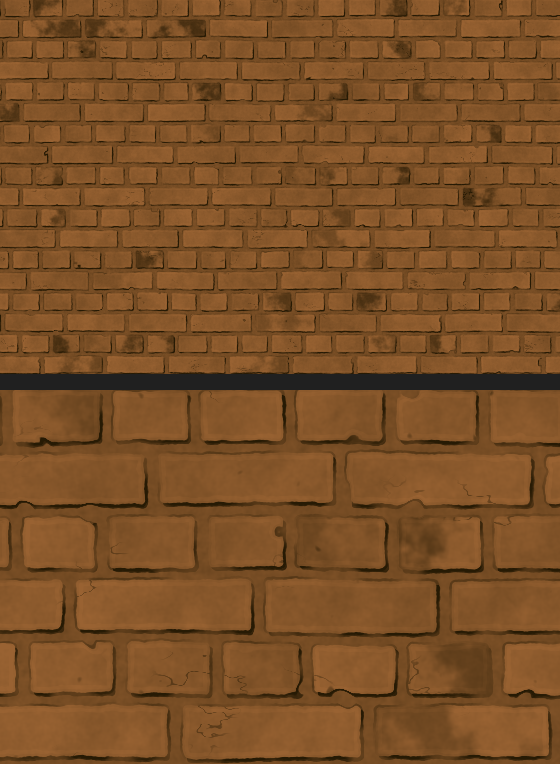
Top: the whole. Bottom: its middle third, enlarged.
Reproduce this texture procedurally as a Shadertoy shader.

```glsl
// Weathered brown brick wall: courses of short headers alternate with courses of long stretchers.
const float COURSE_HEIGHT = 0.0562;  // fraction of the canvas height
const float HEADER_LENGTH = 1.495;   // in course heights; a stretcher is twice as long
const vec2 JOINT_HALF = vec2(0.10, 0.085);
const vec3 SHADOW_COLOR = vec3(0.15, 0.10, 0.015);
const vec3 CLAY_COLOR = vec3(0.56, 0.36, 0.18);

struct Brick {
    vec2 id;
    vec2 local;     // position from the brick centre, y down
    vec2 halfSize;
};

vec2 hash22(vec2 p) {
    vec3 q = fract(p.xyx * vec3(0.1031, 0.1030, 0.0973));
    q += dot(q, q.yzx + 33.33);
    return fract((q.xx + q.yz) * q.zy);
}

float slope(vec2 cell, vec2 offset) {
    return dot(hash22(cell) * 2.0 - 1.0, offset);
}

// Gradient noise, roughly -1 to 1
float noise(vec2 p) {
    vec2 i = floor(p), f = fract(p), e = vec2(1.0, 0.0);
    vec2 u = f * f * f * (f * (f * 6.0 - 15.0) + 10.0);
    float low = mix(slope(i, f), slope(i + e, f - e), u.x);
    float high = mix(slope(i + e.yx, f - e.yx), slope(i + 1.0, f - 1.0), u.x);
    return 1.4 * mix(low, high, u.y);
}

float fbm(vec2 p) {
    float sum = 0.0, amplitude = 0.6;
    for (int i = 0; i < 4; i++) {
        sum += amplitude * noise(p);
        p = mat2(1.6, 1.2, -1.2, 1.6) * p + 17.3;
        amplitude *= 0.55;
    }
    return sum;
}

float jointPosition(float index, float course, float brickLength) {
    return index * brickLength + 0.16 * (hash22(vec2(index, course) + 61.0).x - 0.5);
}

Brick findBrick(vec2 p) {
    float course = floor(p.y);
    float stretcher = mod(course, 2.0);
    float brickLength = HEADER_LENGTH * (1.0 + stretcher);

    // Stretchers step by half a brick; the lower courses drift to the right
    float halfBond = HEADER_LENGTH * mod(floor(course * 0.5), 2.0);
    float start = mix(0.1, 0.94 + halfBond, stretcher);
    start += pow(max(course, 0.0) / 17.0, 4.0) + 0.16 * (hash22(vec2(course, 5.0)).x - 0.5);

    float x = p.x - start;
    float index = floor(x / brickLength);
    if (x < jointPosition(index, course, brickLength)) index -= 1.0;
    else if (x > jointPosition(index + 1.0, course, brickLength)) index += 1.0;
    float left = jointPosition(index, course, brickLength);
    float right = jointPosition(index + 1.0, course, brickLength);

    vec2 id = vec2(index, course);
    vec2 halfSize = vec2(0.5 * (right - left), 0.5) - JOINT_HALF - 0.03 * hash22(id + 23.0);
    return Brick(id, vec2(x - 0.5 * (left + right), fract(p.y) - 0.5), halfSize);
}

float roundedBox(vec2 p, vec2 halfSize, float radius) {
    vec2 q = abs(p) - halfSize + radius;
    return length(max(q, 0.0)) + min(max(q.x, q.y), 0.0) - radius;
}

float coverage(float dist, float blur) {
    return 1.0 - smoothstep(-blur, blur, dist);
}

// Dark soot that fades in from one side of a few bricks
float stainAmount(Brick brick, vec2 p) {
    vec2 chance = hash22(brick.id + 97.0);
    float side = brick.local.x / brick.halfSize.x * (chance.y < 0.5 ? -1.0 : 1.0);
    float patchy = smoothstep(-0.15, 0.55, fbm(p * 1.3 + chance * 40.0) + 0.35 * side + 0.15);
    return patchy * mix(0.10, 0.62, smoothstep(0.80, 0.95, chance.x));
}

// Thin ragged crack lines on scattered spots
float crackAmount(vec2 p, float blur) {
    float crack = coverage(abs(fbm(p * vec2(0.8, 1.6) + 31.0)) - 0.015, blur);
    return crack * smoothstep(0.25, 0.5, noise(p * 0.7 + 83.0));
}

void mainImage(out vec4 fragColor, in vec2 fragCoord) {
    float courseScale = 1.0 / (iResolution.y * COURSE_HEIGHT);
    vec2 p = vec2(fragCoord.x, iResolution.y - fragCoord.y) * courseScale + vec2(0.0, 0.153);
    float blur = 0.6 * courseScale;

    // Slightly uneven courses, rough edges and chipped spots
    Brick brick = findBrick(p + vec2(0.0, 0.05 * noise(p * 0.35)));
    float rough = 0.045 * fbm(p * 3.2) + 0.14 * smoothstep(0.45, 0.8, noise(p * 1.7 + 9.0));
    float edge = roundedBox(brick.local, brick.halfSize, 0.07) + rough;
    float shadowEdge = roundedBox(brick.local - vec2(0.05, 0.06), brick.halfSize, 0.07) + rough;
    float face = coverage(edge, blur);

    // Surface tones
    float grain = noise(p * 8.0) + 0.6 * noise(p * 17.0);
    float clay = 0.98 + 0.13 * (hash22(brick.id).x - 0.5) + 0.10 * fbm(p * 1.4) + 0.05 * grain;
    clay -= stainAmount(brick, p) + 0.40 * crackAmount(p, blur);
    clay -= 0.45 * smoothstep(0.65, 0.9, noise(p * 4.0 + 47.0));
    clay += 0.06 * coverage(abs(edge + 0.07) - 0.03, blur);
    float mortar = 0.76 + 0.12 * fbm(p * 2.0 + 13.0) + 0.07 * grain;

    // Broken shadow lines, deepest below and right of each brick
    float broken = smoothstep(-0.35, 0.35, noise(p * 1.6 + 71.0));
    float shadow = coverage(shadowEdge, blur) * (1.0 - face);
    float outline = coverage(abs(edge - 0.015) - 0.02, blur);
    float tone = mix(mortar, clay, face);
    tone -= 0.65 * shadow * mix(0.35, 1.0, broken) + 0.28 * outline * broken;
    fragColor = vec4(mix(SHADOW_COLOR, CLAY_COLOR, clamp(tone, 0.0, 1.1)), 1.0);
}
```
